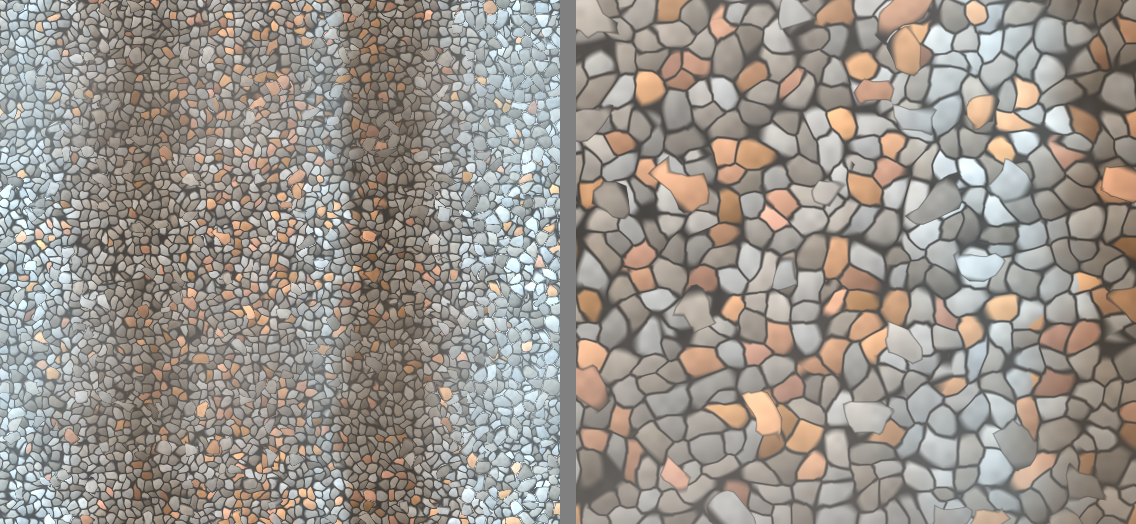
Left: the whole. Right: its middle third, enlarged.
Reproduce this texture procedurally as a WebGL 2 fragment shader.

```glsl
#version 300 es
precision highp float;

#define FINE_DENSITY 58.0
#define COARSE_DENSITY 43.0
#define STONE_CONTRAST 0.56
#define GAP_DARKNESS 0.47
#define SOFT_PERIOD 0.52
#define NEUTRAL vec3(0.695, 0.672, 0.650)
#define COOL vec3(0.770, 0.825, 0.850)
#define BROWN vec3(0.570, 0.525, 0.480)
#define PINK vec3(1.17, 0.95, 0.87)
#define OCHRE vec3(1.20, 0.97, 0.74)

uniform vec2 u_resolution;
out vec4 fragColor;

struct Pebble {
    vec3 rnd;    // random values of the stone
    vec2 local;  // offset from its centre
    float gap;   // distance to the rim
    float reach; // distance from the centre
};

vec3 hash3(vec3 p) {
    p = fract(p * vec3(0.1031, 0.1030, 0.0973));
    p += dot(p, p.yxz + 33.33);
    return fract((p.xxy + p.yxx) * p.zyx);
}

float noise(vec2 p) {
    vec2 i = floor(p), f = fract(p);
    f = f * f * (3.0 - 2.0 * f);
    float a = hash3(vec3(i, 7.0)).x;
    float b = hash3(vec3(i + vec2(1, 0), 7.0)).x;
    float c = hash3(vec3(i + vec2(0, 1), 7.0)).x;
    float d = hash3(vec3(i + vec2(1, 1), 7.0)).x;
    return mix(mix(a, b, f.x), mix(c, d, f.x), f.y);
}

float band(float x, float centre, float width) {
    float t = (x - centre) / width;
    return exp(-t * t);
}

// Packed stones: cells with their own direction and elongation
Pebble pebbles(vec2 p, float seed) {
    vec2 base = floor(p);
    float nearest = 9.0, second = 9.0;
    Pebble s;
    for (int j = -2; j <= 2; j++) {
        for (int i = -2; i <= 2; i++) {
            vec2 cell = base + vec2(i, j);
            vec3 r = hash3(vec3(cell + 40.0, seed));
            vec3 shape = hash3(vec3(cell + 40.0, seed + 11.0));
            vec2 v = p - cell - 0.5 - 0.8 * (r.xy - 0.5);
            float a = shape.x * 6.2832, stretch = mix(1.0, 1.45, shape.y);
            vec2 q = mat2(cos(a), -sin(a), sin(a), cos(a)) * v;
            q *= vec2(1.0 / stretch, stretch) * mix(0.9, 1.15, shape.z);
            float d = mix(length(q), 1.12 * max(abs(q.x), abs(q.y)), 0.5);
            if (d < nearest) {
                second = nearest;
                nearest = d;
                s.rnd = hash3(vec3(cell + 40.0, seed + 23.0));
                s.local = v;
            } else {
                second = min(second, d);
            }
        }
    }
    s.gap = second - nearest;
    s.reach = nearest;
    return s;
}

// Body of a stone: 1 inside, 0 in the crevices
float body(Pebble s, float pixel) {
    return smoothstep(0.0, 0.13 + 1.5 * pixel, s.gap) * (1.0 - smoothstep(0.52, 0.85, s.reach));
}

vec3 stoneColour(Pebble s, vec3 tint, float warmth) {
    float tone = 1.0 + STONE_CONTRAST * (0.5 * (s.rnd.x + s.rnd.y) - 0.5);
    tone += 0.2 * dot(s.local, vec2(-0.5, 0.85));
    vec3 hue = mix(vec3(1.03, 1.0, 0.96), vec3(0.96, 1.0, 1.03), s.rnd.y);
    float pick = fract(s.rnd.z * 13.7);
    if (pick < warmth) hue = mix(PINK, OCHRE, fract(s.rnd.x * 9.3));
    return tint * tone * hue;
}

void main() {
    vec2 uv = gl_FragCoord.xy / u_resolution;
    vec2 p = gl_FragCoord.xy / u_resolution.y;

    // Upright bands of tint with ragged borders
    float x = uv.x + 0.035 * (noise(p * vec2(9.0, 5.0)) - 0.5) + 0.03 * (noise(p * 31.0) - 0.5);
    float right = smoothstep(0.74, 0.93, x);
    float cool = clamp(band(x, 0.04, 0.09) + 0.65 * band(x, 0.585, 0.045) + right, 0.0, 1.0);
    float brown = clamp(0.85 * band(x, 0.26, 0.07) + band(x, 0.65, 0.045)
        + 0.85 * band(x, 0.715, 0.05), 0.0, 1.0);
    vec3 tint = mix(mix(NEUTRAL, COOL, cool), BROWN, brown);
    tint *= 0.95 + 0.1 * noise(p * 12.0);
    float warmth = 0.05 + 0.19 * band(x, 0.45, 0.15) + 0.13 * band(x, 0.65, 0.04);

    // Fine gravel
    vec2 bend = 0.006 * vec2(noise(p * 45.0), noise(p * 45.0 + 17.0));
    Pebble fine = pebbles((p + bend) * FINE_DENSITY, 3.0);
    float fineBody = body(fine, FINE_DENSITY / u_resolution.y);
    vec3 crevice = tint * GAP_DARKNESS;
    vec3 colour = mix(crevice, stoneColour(fine, tint, warmth), fineBody);

    // Coarse stones lying on top, most of them at the right
    Pebble coarse = pebbles((p + bend) * COARSE_DENSITY, 71.0);
    float coarseBody = body(coarse, COARSE_DENSITY / u_resolution.y);
    float present = step(coarse.rnd.z, 0.12 + 0.6 * right + 0.12 * band(x, 0.05, 0.1));
    vec3 top = mix(crevice, stoneColour(coarse, tint * 1.03, warmth), coarseBody);
    colour = mix(colour, top, present * smoothstep(0.0, 0.1, coarse.gap));

    // Surface grain and alternating crisp and hazy stretches
    colour *= 0.95 + 0.1 * noise(p * 170.0);
    float crisp = 0.5 + 0.5 * cos(6.2832 * (uv.y - 0.54) / SOFT_PERIOD);
    colour = mix(tint * 0.9, colour, mix(0.72, 1.06, crisp));
    fragColor = vec4(clamp(colour, 0.0, 1.0), 1.0);
}
```
